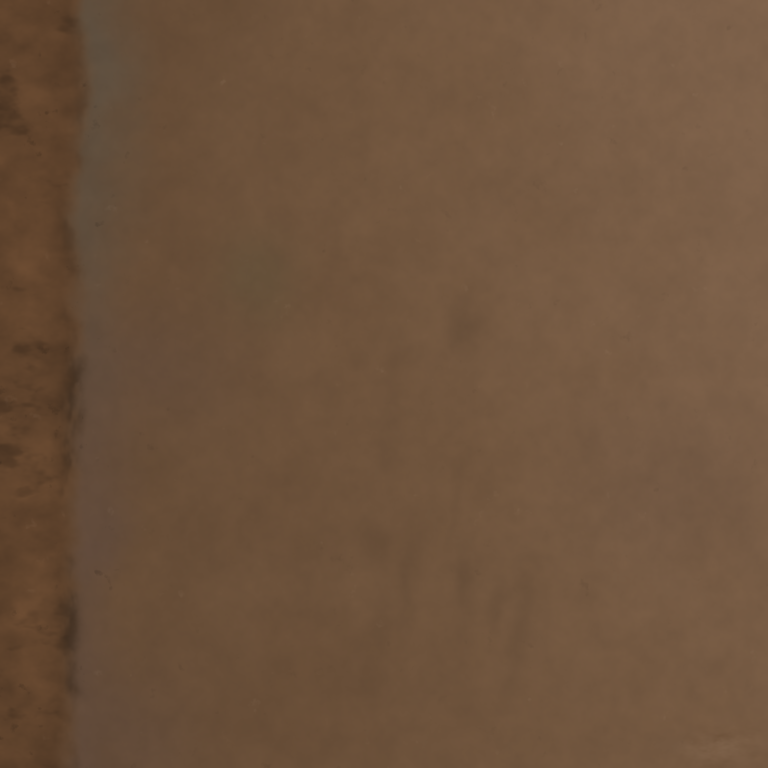
A Shadertoy shader for this texture:

```glsl
// Worn brown plaster wall with a rusty strip and a broken grey seam along its left side.

const vec3 WALL_SHADE = vec3(0.390, 0.290, 0.205);
const vec3 WALL_MID   = vec3(0.442, 0.335, 0.243);
const vec3 WALL_LIGHT = vec3(0.488, 0.378, 0.288);
const vec3 RUST       = vec3(0.370, 0.260, 0.172);
const vec3 SEAM_GREY  = vec3(0.365, 0.310, 0.250);
const vec3 MAUVE      = vec3(0.378, 0.292, 0.235);
const vec3 OLIVE      = vec3(0.385, 0.315, 0.225);

float hash(vec2 p) {
    vec3 q = fract(p.xyx * vec3(0.1031, 0.1030, 0.0973));
    q += dot(q, q.yzx + 33.33);
    return fract((q.x + q.y) * q.z);
}

float noise(vec2 p) {
    vec2 cell = floor(p), f = fract(p);
    f = f * f * (3.0 - 2.0 * f);
    float low = mix(hash(cell), hash(cell + vec2(1, 0)), f.x);
    float high = mix(hash(cell + vec2(0, 1)), hash(cell + vec2(1, 1)), f.x);
    return mix(low, high, f.y);
}

// Layered noise, centred on zero
float fbm(vec2 p) {
    float sum = 0.0, gain = 0.5;
    for (int i = 0; i < 4; i++) {
        sum += gain * (noise(p) - 0.5);
        p = mat2(0.8, 0.6, -0.6, 0.8) * p * 2.03 + 17.3;
        gain *= 0.5;
    }
    return sum;
}

// Soft elliptical patch, one at its centre
float smudge(vec2 p, vec2 center, vec2 radius) {
    vec2 d = (p - center) / radius;
    return exp(-dot(d, d));
}

// Irregular isolated marks where the noise peaks
float marks(vec2 p, float threshold) {
    return smoothstep(threshold, threshold + 0.16, fbm(p));
}

vec3 wallColor(vec2 uv, vec2 warped) {
    float light = -0.03 + 0.80 * uv.x + 0.24 * (uv.y - 0.5) * smoothstep(0.1, 0.9, uv.x);
    light += 0.20 * fbm(warped * 4.0) + 0.14 * fbm(warped * 13.0 + 7.0);
    vec3 color = mix(WALL_SHADE, WALL_MID, smoothstep(0.0, 0.5, light));
    color = mix(color, WALL_LIGHT, smoothstep(0.36, 0.88, light));
    color = mix(color, OLIVE, 0.65 * smudge(warped, vec2(0.33, 0.635), vec2(0.055, 0.05)));
    color = mix(color, MAUVE, 0.24 * smudge(warped, vec2(0.88, 0.37), vec2(0.11, 0.10)));
    return color;
}

// Faint upright scuffs scattered around the middle
float scuffs(vec2 p) {
    float sum = 0.0;
    for (int i = 0; i < 12; i++) {
        float id = float(i);
        vec2 center = vec2(mix(0.45, 0.69, hash(vec2(id, 3.0))), mix(0.16, 0.66, hash(vec2(id, 8.0))));
        vec2 radius = vec2(mix(0.007, 0.020, hash(vec2(id, 14.0))), mix(0.02, 0.075, hash(vec2(id, 21.0))));
        vec2 leaned = p + vec2(0.12 * (center.y - p.y), 0.0);
        sum += smudge(leaned, center, radius) * mix(0.4, 1.0, hash(vec2(id, 29.0)));
    }
    return min(sum, 1.2);
}

void mainImage(out vec4 fragColor, in vec2 fragCoord) {
    vec2 uv = fragCoord / iResolution.xy;
    vec2 warped = uv + 0.05 * vec2(fbm(uv * 9.0), fbm(uv * 9.0 + 41.0));
    warped += 0.012 * vec2(fbm(uv * 40.0), fbm(uv * 40.0 + 13.0));

    vec3 color = wallColor(uv, warped);
    color *= 1.0 - 0.065 * scuffs(warped);

    // Patchy grey seam, fading to mauve stains further down
    float edge = 0.090 + 0.012 * uv.y + 0.024 * fbm(vec2(uv.x * 8.0, uv.y * 11.0));
    edge += 0.016 * fbm(uv * 42.0 + 3.0);
    float fromEdge = uv.x - edge;
    float seamWidth = 0.054 + 0.028 * uv.y + 0.07 * fbm(uv * 10.0 + 9.0);
    float seam = smoothstep(-0.014, 0.020, fromEdge)
               * (1.0 - smoothstep(seamWidth * 0.2, seamWidth * 1.35, fromEdge));
    float patches = clamp(0.76 + 0.9 * fbm(warped * vec2(14.0, 10.0) + 61.0), 0.0, 1.0);
    vec3 seamColor = mix(MAUVE, SEAM_GREY, smoothstep(0.35, 0.8, uv.y));
    color = mix(color, seamColor, seam * patches);
    color = mix(color, MAUVE, 0.5 * smudge(warped, vec2(0.20, 0.52), vec2(0.09, 0.07)));
    color = mix(color, MAUVE, 0.5 * smudge(warped, vec2(0.16, 0.04), vec2(0.08, 0.09)));

    // Rusty strip with cloudy stains and a dark, crumbling border
    float strip = 1.0 - smoothstep(-0.020, 0.014, fromEdge);
    float stains = 0.20 * fbm(warped * vec2(18.0, 13.0) + 5.0) + 0.22 * fbm(uv * vec2(32.0, 48.0));
    float paleCore = smudge(uv, vec2(0.045, 0.45), vec2(0.03, 0.5));
    vec3 rust = RUST * (0.97 + stains + 0.08 * paleCore);
    rust *= 1.0 - 0.16 * marks(uv * vec2(17.0, 30.0) + 71.0, 0.13);
    color = mix(color, rust, strip);
    float border = exp(-pow((fromEdge + 0.002) / 0.013, 2.0));
    float wear = smoothstep(-0.10, 0.22, fbm(uv * vec2(30.0, 16.0) + 23.0));
    color *= 1.0 - border * wear * (0.10 + 0.24 * smudge(uv, vec2(0.09, 0.34), vec2(0.2, 0.28)));

    // Fine mottling, pits and pale flecks
    float nearSeam = 1.0 - smoothstep(0.08, 0.22, uv.x);
    color *= 1.0 + 0.065 * fbm(uv * 30.0) + 0.050 * fbm(uv * 80.0 + 19.0);
    color *= 1.0 - (0.06 + 0.08 * nearSeam) * marks(uv * 55.0 + 11.0, 0.25 - 0.04 * nearSeam);
    color += 0.028 * marks(uv * 48.0 + 87.0, 0.27 - 0.02 * nearSeam);
    float scratch = smudge(warped, vec2(0.93, 0.03), vec2(0.05, 0.022));
    color += 0.16 * scratch * fbm(uv * vec2(32.0, 60.0));

    fragColor = vec4(color, 1.0);
}
```
